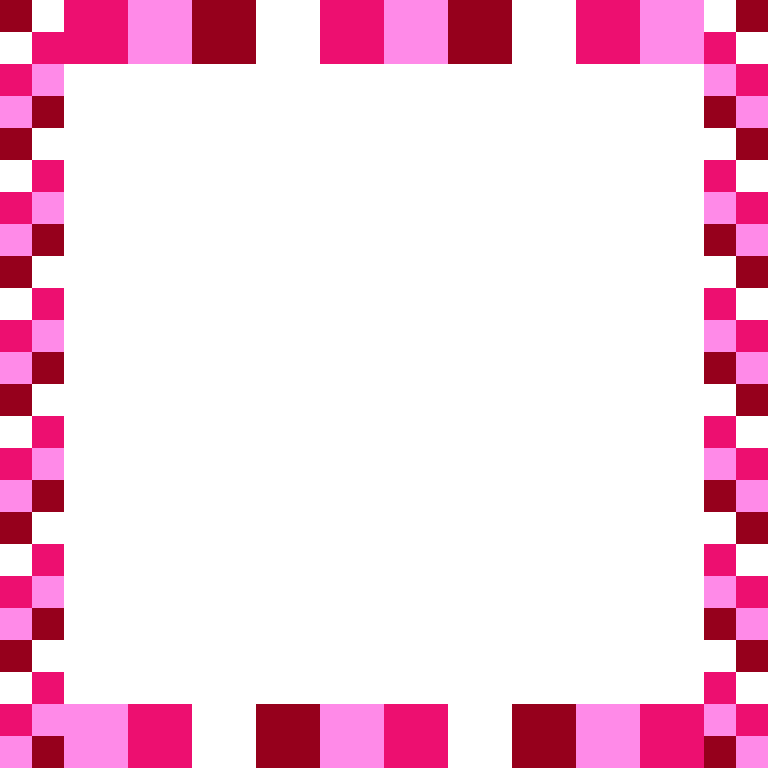
Reproduce this background procedurally as a three.js fragment shader.

```glsl
// Draws a white square framed by a repeating four-colour border of pink and red blocks.
varying vec2 vUv;

// Four-step colour cycle: dark red, white, rose, pink
vec3 cycleColor(float i) {
  float k = mod(i, 4.0);
  if (k < 0.5) return vec3(0.59, 0.0, 0.11);
  if (k < 1.5) return vec3(1.0);
  if (k < 2.5) return vec3(0.93, 0.06, 0.44);
  return vec3(1.0, 0.54, 0.91);
}

vec3 frameColor(vec2 uv) {
  vec2 cell = clamp(floor(uv * 24.0), 0.0, 23.0);
  float fromSide = min(cell.x, 23.0 - cell.x);
  float block = floor(cell.x / 2.0);

  // Side columns: small squares, mirrored left to right, staggered by one step
  if (fromSide < 1.5) return cycleColor(23.0 - cell.y + fromSide);

  // Top and bottom rows: double-size squares running in opposite orders
  if (cell.y > 21.5) return cycleColor(block + 1.0);
  if (cell.y < 1.5) return cycleColor(12.0 - block);

  return vec3(1.0);
}

void main() {
  // Average a 4 by 4 grid of samples to smooth the block edges
  vec2 footprint = fwidth(vUv);
  vec3 color = vec3(0.0);
  for (int y = 0; y < 4; y++) {
    for (int x = 0; x < 4; x++) {
      vec2 offset = (vec2(float(x), float(y)) + 0.5) / 4.0 - 0.5;
      color += frameColor(vUv + offset * footprint);
    }
  }
  gl_FragColor = vec4(color / 16.0, 1.0);
}
```
